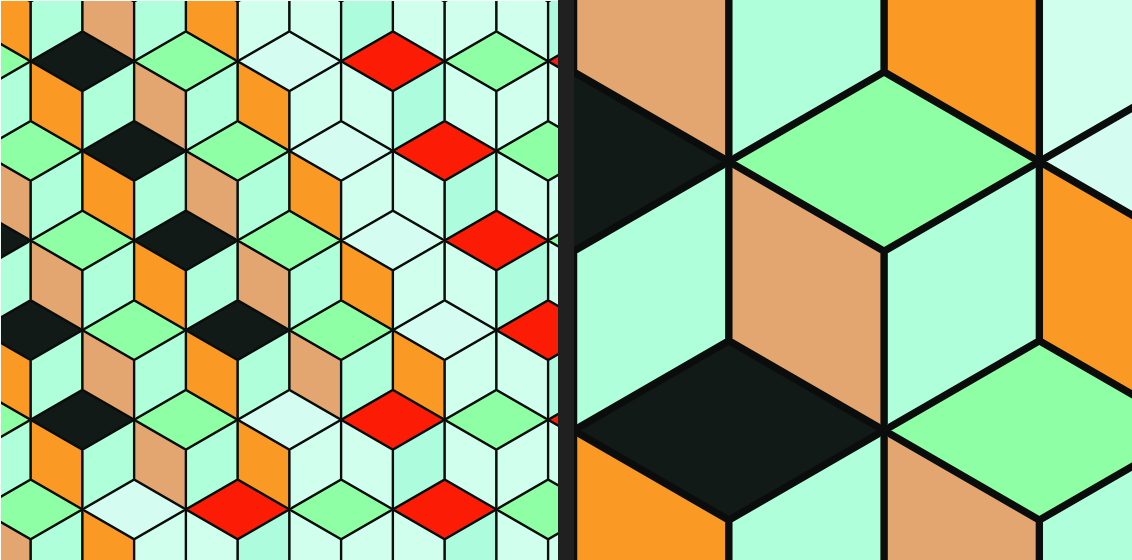
Left: the whole. Right: its middle third, enlarged.
A Shadertoy shader for this pattern:

```glsl
const float EDGE = 0.1067;                  // cube edge, in canvas heights
const vec2 FIRST_CUBE = vec2(0.1471, 0.1094); // centre of the first top face, from upper left
const float HALF_LINE = 0.0205;             // half line width, in cube edges
const float MARGIN = 0.0016;                // light strip along the left and top
const float SQRT3 = 1.7320508;
const int WHITE_COLUMN = 2;                 // column where the two palettes meet
const int LAST_STRAIGHT_ROW = 3;            // rows below this shift their colours
const int ROW_SHIFT = 2;

const vec3 INK    = vec3(0.04, 0.05, 0.045);
const vec3 BLACK  = vec3(0.065, 0.10, 0.09);
const vec3 GREEN  = vec3(0.56, 1.00, 0.65);
const vec3 RED    = vec3(0.99, 0.11, 0.02);
const vec3 WHITE  = vec3(0.83, 0.99, 0.94);
const vec3 PALE   = vec3(0.82, 1.00, 0.93);
const vec3 MINT   = vec3(0.69, 1.00, 0.86);
const vec3 AQUA   = vec3(0.68, 0.99, 0.87);
const vec3 ORANGE = vec3(0.98, 0.60, 0.14);
const vec3 TAN    = vec3(0.89, 0.65, 0.44);
const vec3 PAPER  = vec3(0.97, 1.00, 0.98);

// Nearest hexagon centre, in units of the two-row lattice period
vec2 hexCell(vec2 q, vec2 period) {
    vec2 a = floor(q / period + 0.5);
    vec2 b = floor(q / period) + 0.5;
    vec2 da = q - a * period, db = q - b * period;
    return dot(da, da) < dot(db, db) ? a : b;
}

// Distance to the outline and the three inner edges of a cube, y down
float edgeDistance(vec2 d) {
    vec2 a = abs(d);
    float outline = 0.5 * SQRT3 - max(a.x, 0.5 * a.x + 0.5 * SQRT3 * a.y);
    float slants = abs(0.5 * SQRT3 * d.y + 0.5 * a.x);
    float upright = d.y > 0.0 ? a.x : length(d);
    return min(outline, min(slants, upright));
}

// Face colour by palette column and position within the cube
vec3 faceColor(int column, vec2 d) {
    bool even = (column & 1) == 0;
    vec3 top, left, right;
    if (column < WHITE_COLUMN) {
        top = even ? BLACK : GREEN;
        left = even ? ORANGE : TAN;
        right = MINT;
    } else if (column == WHITE_COLUMN) {
        top = WHITE;
        left = ORANGE;
        right = PALE;
    } else {
        top = even ? GREEN : RED;
        left = PALE;
        right = even ? PALE : AQUA;
    }
    if (d.y * SQRT3 < -abs(d.x)) return top;
    return d.x < 0.0 ? left : right;
}

void mainImage(out vec4 fragColor, in vec2 fragCoord) {
    vec2 p = vec2(fragCoord.x, iResolution.y - fragCoord.y) / iResolution.y;
    float pixel = 1.0 / iResolution.y;

    // Cube lattice: alternate rows are offset by half a cube
    vec2 period = vec2(SQRT3, 3.0);
    vec2 q = (p - FIRST_CUBE) / EDGE - vec2(0.0, 0.5);
    vec2 cell = hexCell(q, period);
    vec2 d = q - cell * period;

    // Colour columns run down the diagonals
    int row = int(round(2.0 * cell.y));
    int column = int(round(cell.x - cell.y));
    column += ROW_SHIFT * max(0, row - LAST_STRAIGHT_ROW);
    vec3 color = faceColor(column, d);

    // Ink lines
    float blur = 0.6 * pixel / EDGE;
    float ink = 1.0 - smoothstep(HALF_LINE - blur, HALF_LINE + blur, edgeDistance(d));
    color = mix(color, INK, ink);

    // Light margin
    float inside = smoothstep(MARGIN - 0.5 * pixel, MARGIN + 0.5 * pixel, min(p.x, p.y));
    color = mix(PAPER, color, inside);

    fragColor = vec4(color, 1.0);
}
```
